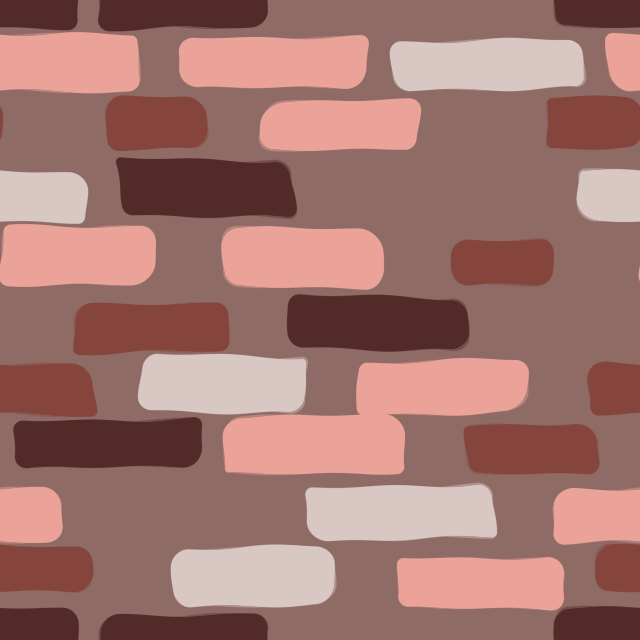
Write a WebGL 1 fragment shader that draws this pattern.

```glsl
precision highp float;

uniform vec2 u_resolution;

const float ROWS = 10.0;
const float COLUMNS = 3.0;

vec4 hash4(float n) {
  vec4 p = fract(n * vec4(0.1031, 0.1030, 0.0973, 0.1099));
  p += dot(p, p.wzxy + 33.33);
  return fract((p.xxyz + p.yzzw) * p.zywx);
}

// Rounded box with four different corners and a wavering hand-cut edge
float brickDistance(vec2 p, vec2 halfSize, vec4 corners, float phase) {
  vec2 side = p.x > 0.0 ? corners.xy : corners.zw;
  float radius = mix(0.007, 0.036, p.y > 0.0 ? side.x : side.y);
  radius = min(radius, min(halfSize.x, halfSize.y));
  vec2 q = abs(p) - halfSize + radius;
  float box = length(max(q, 0.0)) + min(max(q.x, q.y), 0.0) - radius;
  float wobble = 0.0020 * sin(p.x * 38.0 + phase)
               + 0.0014 * sin(p.y * 75.0 + p.x * 21.0 + phase * 2.0);
  return box + wobble;
}

// Rank from 0 to 29 sets the share of each colour
vec3 brickColor(float rank) {
  vec3 color = vec3(0.92, 0.64, 0.60);
  color = mix(color, vec3(0.32, 0.17, 0.16), step(8.5, rank));
  color = mix(color, vec3(0.85, 0.78, 0.77), step(13.5, rank));
  return mix(color, vec3(0.52, 0.27, 0.24), step(18.5, rank));
}

float coverage(float dist) {
  float pixel = 1.0 / min(u_resolution.x, u_resolution.y);
  return 1.0 - smoothstep(-0.75 * pixel, 0.75 * pixel, dist);
}

void main() {
  vec2 uv = gl_FragCoord.xy / u_resolution;
  vec3 color = vec3(0.56, 0.42, 0.40);

  for (float row = 0.0; row < ROWS; row++) {
    float stagger = fract(row * 0.37 + 0.4);
    for (float column = 0.0; column < COLUMNS; column++) {
      float id = row * COLUMNS + column;
      float rank = mod(id * 17.0 + 9.0, 30.0);
      vec4 shape = hash4(id + 7.0);
      vec4 place = hash4(id + 61.0);
      vec4 corners = hash4(id + 113.0);

      // Size, with the red bricks cut shorter
      vec2 halfSize = mix(vec2(0.115, 0.037), vec2(0.149, 0.047), shape.xy);
      float isRed = step(18.5, rank);
      halfSize *= mix(vec2(1.0), vec2(mix(0.48, 0.96, shape.z), 0.88), isRed);

      // Loose position inside the cell, wrapped around the tile
      vec2 slack = vec2(0.156, 0.051) - halfSize;
      vec2 center = vec2((column + 0.5 + stagger) / COLUMNS, 1.0 - row / ROWS);
      center += slack * (2.0 * place.xy - 1.0);
      vec2 p = fract(uv - center + 0.5) - 0.5;

      // Slight tilt and slanted ends
      p.y += p.x * 0.06 * (place.z - 0.5);
      p.x += p.y * 0.36 * (place.w - 0.5);

      // Solid cut, plus a faint second stroke showing at the rim
      float phase = shape.w * 6.2832;
      float solid = coverage(brickDistance(p, halfSize, corners, phase));
      float stroke = coverage(brickDistance(p, halfSize - 0.0008, corners * 0.85, phase + 0.9));
      float present = 1.0 - step(25.5, rank);
      color = mix(color, brickColor(rank), present * max(solid, 0.45 * stroke));
    }
  }

  gl_FragColor = vec4(color, 1.0);
}
```
